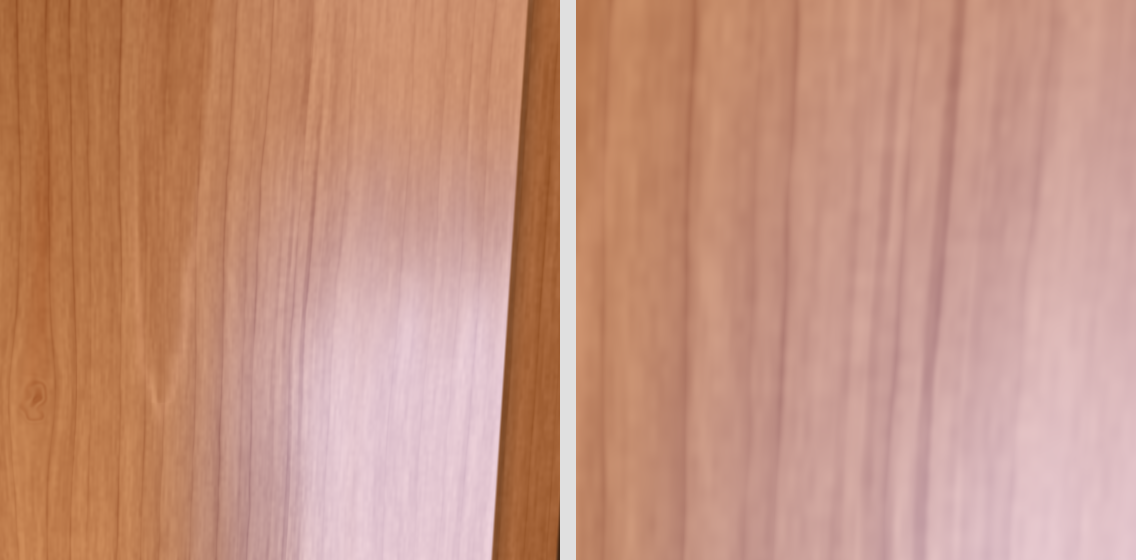
Left, the full canvas; right, a detail of the centre.
A Shadertoy shader for this texture:

```glsl
#define RING_COUNT 21.0
#define RING_DEPTH 0.095
#define FIBRE_DEPTH 0.095
#define KNOT vec2(0.062, 0.285)
#define WOOD_DARK vec3(0.635, 0.38, 0.205)
#define WOOD_PALE vec3(0.785, 0.55, 0.42)
#define WOOD_RED vec3(0.645, 0.38, 0.22)
#define SIDE_WOOD vec3(0.62, 0.365, 0.195)
#define HAZE vec3(0.77, 0.585, 0.55)
#define SHEEN vec3(0.88, 0.765, 0.81)

float hash(vec2 p) {
    p = fract(p * vec2(0.1031, 0.1137));
    p += dot(p, p.yx + 33.33);
    return fract((p.x + p.y) * p.x * 17.0);
}

float noise(vec2 p) {
    vec2 i = floor(p), f = fract(p);
    f = f * f * (3.0 - 2.0 * f);
    return mix(mix(hash(i), hash(i + vec2(1, 0)), f.x),
               mix(hash(i + vec2(0, 1)), hash(i + vec2(1, 1)), f.x), f.y);
}

// Growth rings: darkness builds up, then ends at an edge that fades in and out
float rings(float s, float y) {
    float cell = floor(s), dark = 0.0;
    for (float k = -1.0; k <= 2.0; k++) {
        float id = cell + k;
        float waver = 0.05 * (noise(vec2(id * 5.3, y * 22.0)) - 0.5);
        float d = s - id - 0.1 - 0.8 * hash(vec2(id, 7.0)) + waver;
        float strength = 0.2 + 0.8 * hash(vec2(id, 23.0));
        float fade = 0.1 + 0.9 * noise(vec2(id * 3.7, y * 9.0));
        float body = d < 0.0 ? exp(d * 3.0) : exp(-d * 18.0);
        float line = exp(-d * d * 380.0);
        dark += strength * (0.6 * body + 0.6 * fade * line);
    }
    return dark;
}

// Vertical fibres and short pores, centred on zero
float fibres(vec2 p) {
    float f = 0.38 * noise(p * vec2(52.0, 1.8));
    f += 0.48 * noise(p * vec2(125.0, 6.0) + 31.0);
    f += 0.42 * noise(p * vec2(210.0, 34.0) + 67.0);
    f += 0.26 * noise(p * vec2(140.0, 110.0) + 11.0);
    return f - 0.77;
}

// Signed distance across a pointed arch that opens upwards
float arch(vec2 p, float tip, float width) {
    float axis = 0.285 + 0.04 * (p.y - 0.27);
    float rise = p.y - tip;
    return abs(p.x - axis) - width * sqrt(max(rise, 0.0)) + 0.25 * max(-rise, 0.0);
}

// Grain coordinate: leans with the board and bends around the knot
float grainCoord(vec2 p) {
    float s = p.x + 0.065 * (1.0 - p.y) * smoothstep(0.12, 0.6, p.x);
    s += 0.003 * sin(p.y * 7.0 + p.x * 9.0) + 0.001 * sin(p.y * 17.0 - p.x * 21.0);
    vec2 d = p - KNOT;
    vec2 q = d * vec2(16.0, 8.0);
    return s - 0.55 * d.x * exp(-dot(q, q));
}

vec3 mainBoard(vec2 p) {
    float s = grainCoord(p);
    vec3 wood = mix(WOOD_DARK, WOOD_PALE, smoothstep(0.05, 0.72, p.x));
    wood += vec3(0.10, 0.09, 0.08) * (1.0 - p.y) * (1.0 - smoothstep(0.1, 0.5, p.x));

    // Cathedral figure with a soft pale rim and a darker heart
    float wobble = 0.014 * (noise(p * vec2(50.0, 14.0)) - 0.5);
    float outer = arch(p, 0.28, 0.085) + wobble;
    float inner = arch(p, 0.70, 0.065) + wobble;
    float inside = 1.0 - smoothstep(-0.014, 0.006, outer);
    float rim = exp(-pow((outer - 0.008) / 0.009, 2.0));
    rim *= smoothstep(0.16, 0.3, p.y) * (1.0 - smoothstep(0.45, 0.8, p.y));
    wood = mix(wood, WOOD_RED, 0.65 * inside);
    wood -= 0.025 * (1.0 - smoothstep(-0.02, 0.015, inner));
    wood += 0.055 * rim;

    // Sheen in the lower right, grey and pink where it begins
    float glow = smoothstep(0.17, 0.75, p.x) * smoothstep(0.97, 0.2, p.y);
    glow *= 0.92 + 0.16 * noise(vec2(s * 26.0, p.y * 3.0));
    vec3 col = mix(wood, HAZE, smoothstep(0.0, 0.5, glow));
    col = mix(col, SHEEN, smoothstep(0.36, 0.92, glow));
    vec2 shade = (p - vec2(0.42, 0.02)) * vec2(7.0, 3.0);
    col -= vec3(0.05, 0.04, 0.03) * exp(-dot(shade, shade));

    // Rings, fibres and the denser strands near the middle
    float ring = rings(s * RING_COUNT, p.y) * (1.0 - 0.6 * inside);
    float strands = exp(-pow((s - 0.57) / 0.045, 2.0));
    float streak = smoothstep(0.35, 0.85, noise(vec2(s * 110.0, p.y * 2.0)));
    float depth = RING_DEPTH * mix(1.0, 0.5, smoothstep(0.3, 0.75, p.x));
    vec3 tint = mix(vec3(0.9, 1.0, 0.85), vec3(0.9, 1.0, 0.75), glow);
    col -= tint * (depth * (ring - 0.5) + 0.07 * strands * streak);
    float fine = FIBRE_DEPTH * mix(1.0, 0.75, smoothstep(0.3, 0.75, p.x));
    col += tint * fine * (1.0 + 0.3 * strands) * fibres(vec2(s, p.y));

    // Knot and the reddish strand rising from it
    vec2 d = p - KNOT;
    float r = length(d * vec2(1.0, 0.8)) + 0.022 * (noise(p * 55.0) - 0.5);
    float knot = exp(-r * r / 0.0006);
    col -= knot * vec3(0.04, 0.055, 0.05) * (1.0 + 0.8 * sin(r * 380.0));
    float rise = smoothstep(0.0, 0.06, d.y) * (1.0 - smoothstep(0.25, 0.65, d.y));
    float strand = exp(-pow((d.x - 0.045 * d.y) / 0.022, 2.0)) * rise;
    col -= strand * vec3(0.04, 0.065, 0.06) * (0.2 + 1.4 * noise(vec2(s * 120.0, p.y * 4.0)));
    return col;
}

vec3 sideBoard(vec2 p, float offset) {
    vec3 col = SIDE_WOOD - 0.06 * (rings(offset * 26.0 + 40.0, p.y) - 0.5);
    col += 0.085 * fibres(vec2(offset, p.y) + 5.0);
    col *= mix(0.86, 1.0, smoothstep(0.0, 0.04, offset));
    float gap = smoothstep(0.112, 0.12, offset) * (1.0 - smoothstep(0.1, 0.25, p.y));
    return col * (1.0 - 0.6 * gap);
}

void mainImage(out vec4 fragColor, in vec2 fragCoord) {
    vec2 p = fragCoord / iResolution.xy;
    float blur = max(0.003, 1.0 / iResolution.x);
    float offset = p.x - (0.878 + 0.065 * p.y);
    vec3 col = mix(mainBoard(p), sideBoard(p, offset), smoothstep(-blur, blur, offset));

    // Lit lip and faint shadow along the seam
    col += 0.02 * exp(-pow((offset + 0.006) / 0.004, 2.0));
    col *= 1.0 - 0.1 * exp(-pow((offset - 0.006) / 0.005, 2.0));
    fragColor = vec4(clamp(col, 0.0, 1.0), 1.0);
}
```
